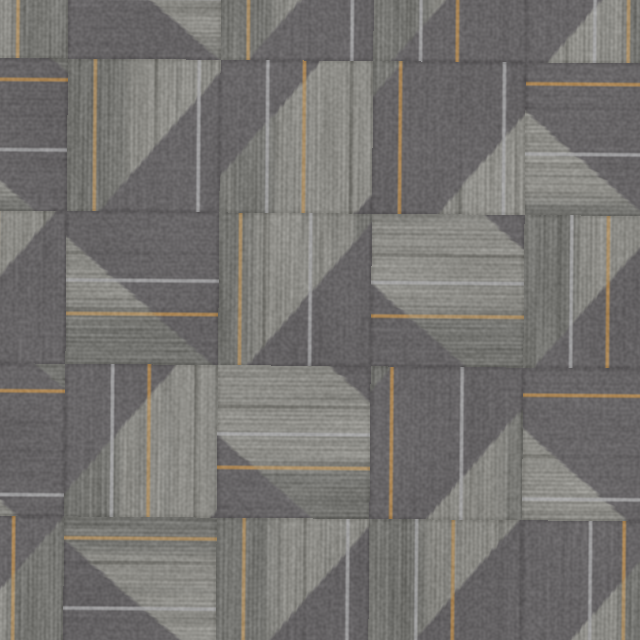
Reproduce this pattern procedurally as a WebGL 2 fragment shader.

```glsl
#version 300 es
precision highp float;
// Carpet tiles, laid upright or turned, with ribbed diagonal bands and gold and silver pinstripes.

uniform vec2 u_resolution;
out vec4 fragColor;

// Layout, in canvas units with y pointing down
const float TILE_SIZE = 0.2385;
const vec2 GRID_ORIGIN = vec2(0.107, 0.0905);
const float GRID_TILT = 0.0085;

// Bands and stripes, in tile units
const float BAND_WIDTH = 1.09;
const float BAND_SLOPE = 0.86;
const float STRIPE_HALF_WIDTH = 0.0115;
const float GROOVE_HALF_WIDTH = 0.013;
const float SEAM_HALF_WIDTH = 0.014;
const float SOFTNESS = 0.009;
const float RIB_COUNT = 36.0;

const vec3 DARK_PILE = vec3(0.400, 0.391, 0.397);
const vec3 MID_PILE = vec3(0.455, 0.455, 0.440);
const vec3 LIGHT_PILE = vec3(0.555, 0.552, 0.532);
const vec3 GOLD = vec3(0.690, 0.535, 0.330);
const vec3 PALE_GOLD = vec3(0.680, 0.610, 0.490);
const vec3 SILVER = vec3(0.660, 0.660, 0.665);

// Stripe kinds: position of gold, silver, groove, and centre of the light pile
const vec4 STRIPES[4] = vec4[4](
    vec4(0.18, 0.86, 0.58, 0.72), vec4(0.14, 0.60, 0.30, 0.55),
    vec4(0.55, 0.31, 0.86, 0.70), vec4(0.67, 0.45, 0.27, 0.32));

// Layout that repeats every four tiles, row by row from the top
const int KIND[16] = int[16](3, 1, 0, 2,  1, 0, 2, 0,  2, 3, 1, 3,  0, 2, 3, 1);
const int TURNED[16] = int[16](0, 1, 0, 0,  1, 0, 0, 0,  0, 1, 0, 1,  1, 0, 1, 0);
const float BAND_START[16] = float[16](
    0.14, 1.24, 1.27, 1.21,  0.32, 1.30, -0.20, 0.43,
    1.16, 0.17, 1.28, -0.63,  0.40, -0.13, -0.63, 0.37);

vec2 gradientAt(vec2 cell) {
    uvec2 k = uvec2(ivec2(cell));
    uint h = k.x * 1597u ^ k.y * 51749u;
    h = (h ^ (h >> 15)) * 73529u;
    h = (h ^ (h >> 13)) * 91813u;
    float angle = float((h >> 8) & 1023u) * 6.2832 / 1024.0;
    return vec2(cos(angle), sin(angle));
}

float gradientNoise(vec2 p) {
    vec2 i = floor(p), f = p - i;
    vec2 w = f * f * f * (f * (f * 6.0 - 15.0) + 10.0);
    vec2 e = vec2(1.0, 0.0);
    float a = dot(gradientAt(i), f);
    float b = dot(gradientAt(i + e.xy), f - e.xy);
    float c = dot(gradientAt(i + e.yx), f - e.yx);
    float d = dot(gradientAt(i + e.xx), f - e.xx);
    return mix(mix(a, b, w.x), mix(c, d, w.x), w.y);
}

float lineMask(float offset, float halfWidth, float blur) {
    return 1.0 - smoothstep(halfWidth - blur, halfWidth + blur, abs(offset));
}

void main() {
    vec2 canvas = gl_FragCoord.xy / u_resolution.y;
    canvas.y = 1.0 - canvas.y;
    vec2 tilted = canvas + GRID_TILT * vec2(canvas.y, -canvas.x);
    vec2 grid = (tilted - GRID_ORIGIN) / TILE_SIZE + 1.0;
    ivec2 cell = ivec2(floor(grid));
    vec2 local = fract(grid);
    float blur = max(SOFTNESS, 0.75 / (u_resolution.y * TILE_SIZE));

    // Tile frame: x runs across the stripes, y along them
    int index = (cell.y & 3) * 4 + (cell.x & 3);
    vec2 weave = TURNED[index] == 1 ? local.yx : vec2(local.x, 1.0 - local.y);
    vec4 stripes = STRIPES[KIND[index]];
    float seed = float(index) * 7.31;

    // Yarn streaks and ribs
    float streak = gradientNoise(vec2(weave.x * 38.0 + seed, weave.y * 1.3 + seed));
    float broadStreak = gradientNoise(vec2(weave.x * 11.0 + seed, 0.5 + seed));
    float rib = sin(6.2832 * RIB_COUNT * weave.x);

    // Alternating diagonal bands, with edges stepped by the yarns
    float across = weave.x - BAND_SLOPE * weave.y - BAND_START[index] + 0.02 * streak;
    float fromCentre = abs(mod(across + 0.5 * BAND_WIDTH, 2.0 * BAND_WIDTH) - BAND_WIDTH);
    float band = smoothstep(-2.0 * blur, 2.0 * blur, 0.5 * BAND_WIDTH - fromCentre);

    // Pile tone
    float lightness = 1.0 - smoothstep(0.22, 0.46, abs(weave.x - stripes.w));
    vec3 lightPile = mix(MID_PILE, LIGHT_PILE, clamp(lightness + 0.5 * broadStreak, 0.0, 1.0));
    vec3 color = mix(DARK_PILE, lightPile, band);
    color += mix(0.025, 0.075, band) * streak + mix(0.003, 0.016, band) * rib;

    // Grooves, then pinstripes
    float groove = lineMask(weave.x - stripes.z, GROOVE_HALF_WIDTH, blur);
    groove = max(groove, 0.6 * lineMask(weave.x - fract(stripes.z + 0.37), GROOVE_HALF_WIDTH, blur));
    color -= groove * mix(0.015, 0.085, band);
    float gold = lineMask(weave.x - stripes.x, STRIPE_HALF_WIDTH, blur);
    float silver = lineMask(weave.x - stripes.y, STRIPE_HALF_WIDTH, blur);
    color = mix(color, mix(GOLD, PALE_GOLD, 0.45 * band), 0.95 * gold);
    color = mix(color, SILVER, 0.85 * silver);

    // Seams, tufted grain and uneven wear
    vec2 toSeam = min(local, 1.0 - local);
    color -= 0.05 * lineMask(min(toSeam.x, toSeam.y), SEAM_HALF_WIDTH, 1.5 * blur);
    color += 0.055 * gradientNoise(canvas * 170.0) + 0.03 * gradientNoise(canvas * 75.0);
    color += 0.03 * gradientNoise(canvas * 5.0);

    fragColor = vec4(clamp(color, 0.0, 1.0), 1.0);
}
```
